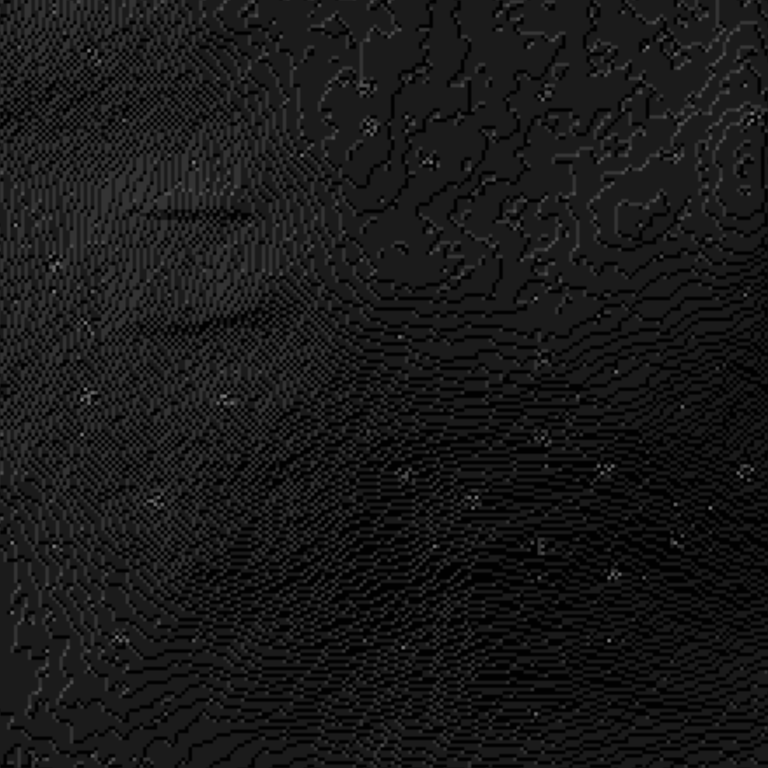
Reproduce this texture procedurally as a Shadertoy shader.

```glsl
// Dark embossed relief: a smooth height field is rounded to whole levels on
// a 220-cell grid, and the steps between neighbours are lit from one side.
// Dense contours turn into checks and stripes, gentle slopes into thin lines.

const float CELLS = 220.0;

float hash(vec2 p) {
    return fract(sin(dot(p, vec2(127.1, 311.7))) * 43758.5453);
}

float noise(vec2 p) {
    vec2 i = floor(p), f = fract(p);
    f = f * f * (3.0 - 2.0 * f);
    return mix(mix(hash(i), hash(i + vec2(1, 0)), f.x),
               mix(hash(i + vec2(0, 1)), hash(i + vec2(1, 1)), f.x), f.y);
}

// Short drop at the given edge, recovering slowly above it
float fold(vec2 p, float edge) {
    float y = p.y - edge - 0.03 * (noise(p * 9.0) - 0.5);
    float span = smoothstep(0.13, 0.21, p.x) * (1.0 - smoothstep(0.29, 0.38, p.x));
    return -2.0 * span * smoothstep(0.0, 0.02, y) * (1.0 - smoothstep(0.02, 0.13, y));
}

// Lone bumps and small rough clumps, at most one per tile
float specks(vec2 cell) {
    vec2 tile = floor(cell / 10.0);
    vec2 inTile = cell - tile * 10.0;
    vec2 spot = floor(3.0 + 4.0 * vec2(hash(tile + 3.7), hash(tile + 8.2)));
    float kind = hash(tile + 21.4);
    float away = length(inTile - spot);
    if (kind < 0.12) return away < 0.5 ? 1.0 + hash(tile + 5.1) : 0.0;
    if (kind < 0.16) return away < 2.7 ? floor(3.0 * hash(cell + 0.5)) - 1.0 : 0.0;
    return 0.0;
}

// Whole-numbered height of one grid cell
float level(vec2 cell) {
    vec2 p = (cell + 0.5) / CELLS;

    // Broad bowl: flat at upper right and lower left, steep between
    float h = 62.0 * smoothstep(0.18, 0.95, length(p - vec2(0.68, 0.85)));

    // Slopes along the bottom, at the right edge and in the upper left corner
    h += 12.0 * smoothstep(0.1, 0.45, p.x) * max(0.3 - p.y, 0.0);
    h -= 7.0 * smoothstep(0.88, 1.0, p.x) * smoothstep(0.45, 0.75, p.y);
    h -= 18.0 * (1.0 - smoothstep(0.15, 0.5, p.x)) * smoothstep(0.74, 1.02, p.y);

    // Folds, irregular waviness and fine roughness of the contours
    h += fold(p, 0.57) + fold(p, 0.71);
    h += 5.0 * noise(p * 4.0 + 2.3) + 2.2 * noise(p * 11.0 + 7.1) + 0.8 * noise(p * 30.0);
    h += 0.8 * noise(cell * 0.45);
    return floor(h) + specks(cell);
}

// Side light: falling to the right is bright, falling upward is dark
float emboss(vec2 cell) {
    float here = level(cell);
    float dx = level(cell + vec2(1, 0)) - here;
    float dy = here - level(cell - vec2(0, 1));
    return clamp(0.105 - 0.1 * dx + 0.11 * dy, 0.005, 0.5);
}

void mainImage(out vec4 fragColor, in vec2 fragCoord) {
    vec2 grid = fragCoord / iResolution.xy * CELLS - 0.5;
    vec2 cell = floor(grid);
    vec2 blend = smoothstep(0.1, 0.9, fract(grid));

    // Soft blend between the four nearest cells
    float low = mix(emboss(cell), emboss(cell + vec2(1, 0)), blend.x);
    float high = mix(emboss(cell + vec2(0, 1)), emboss(cell + vec2(1, 1)), blend.x);
    fragColor = vec4(vec3(mix(low, high, blend.y)), 1.0);
}
```
